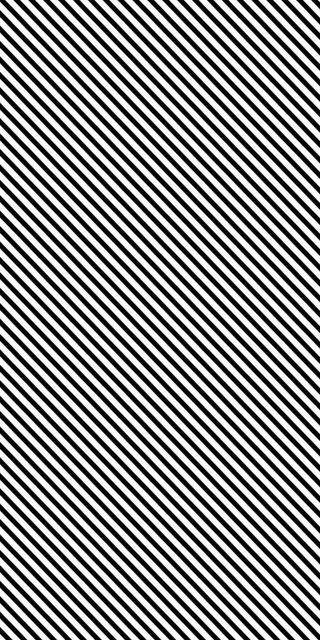
Give the GLSL for this pattern, as a WebGL 2 fragment shader.

```glsl
#version 300 es
precision highp float;
// Even diagonal stripes, black on white, falling from upper left to lower right.
// A linear phase over the canvas is folded with fract into a signed distance
// from the stripe edge, which is then smoothed over about one pixel.

#define REPEATS_ACROSS 21.5
#define REPEATS_DOWN 41.5
#define PHASE_SHIFT 0.12
#define BLACK_SHARE 0.45
#define EDGE_PIXELS 1.2
#define INK_COLOR vec3(0.01)
#define PAPER_COLOR vec3(0.99)

uniform vec2 u_resolution;
out vec4 fragColor;

// Signed distance, in periods, from the edge of the nearest stripe
float stripeDistance(float phase) {
    float fromCenter = abs(fract(phase + 0.5) - 0.5);
    return fromCenter - 0.5 * BLACK_SHARE;
}

void main() {
    // Canvas coordinates from 0 to 1, measured from the upper left
    vec2 uv = gl_FragCoord.xy / u_resolution;
    vec2 fromTop = vec2(uv.x, 1.0 - uv.y);

    // Number of stripe periods crossed at this point
    vec2 frequency = vec2(REPEATS_ACROSS, -REPEATS_DOWN);
    float phase = dot(fromTop, frequency) - PHASE_SHIFT;

    // Periods covered by one pixel, taken across the stripe
    float periodsPerPixel = length(frequency / u_resolution);
    float edge = stripeDistance(phase) / (periodsPerPixel * EDGE_PIXELS);
    float ink = clamp(0.5 - edge, 0.0, 1.0);

    fragColor = vec4(mix(PAPER_COLOR, INK_COLOR, ink), 1.0);
}
```
